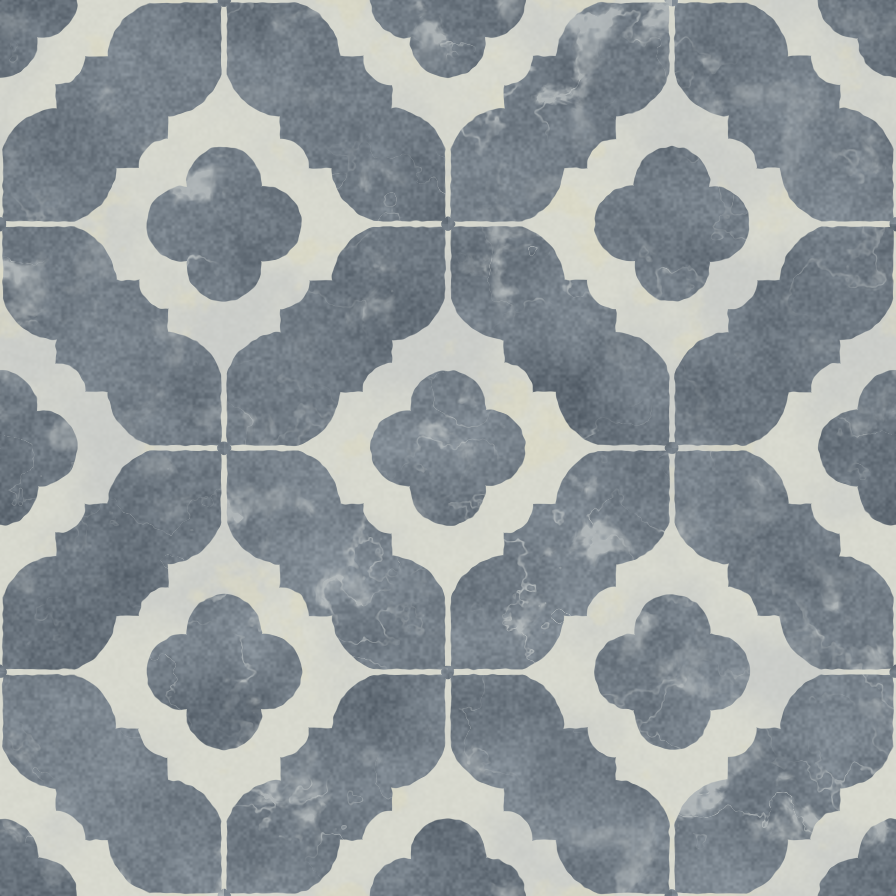
Give the GLSL for this pattern, as a WebGL 1 fragment shader.

```glsl
precision highp float;
// Worn slate and cream encaustic tiles: stepped diagonal bands around quatrefoils.
uniform vec2 u_resolution;

float hash(vec2 p) {
  vec3 h = fract(p.xyx * 0.1031);
  h += dot(h, h.yzx + 33.33);
  return fract((h.x + h.y) * h.z);
}

// Value noise that wraps after a whole number of cells
float noise(vec2 p, float period) {
  vec2 i = floor(p), f = fract(p);
  f = f * f * (3.0 - 2.0 * f);
  vec2 a = mod(i, period), b = mod(i + 1.0, period);
  return mix(mix(hash(a), hash(vec2(b.x, a.y)), f.x),
             mix(hash(vec2(a.x, b.y)), hash(b), f.x), f.y);
}

float fbm(vec2 p, float period) {
  float sum = 0.0, amp = 0.5;
  for (int i = 0; i < 5; i++) {
    sum += amp * noise(p, period);
    p *= 2.0;
    period *= 2.0;
    amp *= 0.5;
  }
  return sum / 0.97;
}

// Fold the plane to one octant, with a quatrefoil at the origin
vec2 foldToOctant(vec2 g) {
  vec2 cell = floor(g), f = fract(g);
  if (mod(cell.x + cell.y, 2.0) > 0.5) f.x = 1.0 - f.x;
  if (f.x + f.y > 1.0) f = 1.0 - f;
  return vec2(min(f.x, f.y), max(f.x, f.y));
}

float quatrefoil(vec2 q) {
  return min(length(q - vec2(0.0, 0.177)) - 0.169, q.y - 0.16);
}

// Cream medallion with stepped, scalloped sides and thin joint lines
float medallion(vec2 q) {
  float scallop = 0.27 - length(q - vec2(0.27, 0.75));
  float points = max(max(q.x - 0.25, q.y - 0.75), scallop);
  float notch = length(q - 0.25) - 0.13;
  float joint = q.x - 0.0125;
  float dot0 = 0.03 - length(q - vec2(0.0, 1.0));
  return max(min(min(points, notch), joint), dot0);
}

// Pale veins and chalky scuffs, broken up by patches
float chalk(vec2 uv, vec2 shift, float wear) {
  vec2 warp = vec2(fbm(uv * 16.0 + shift, 16.0), fbm(uv * 16.0 + shift.yx + 5.0, 16.0));
  float ridge = abs(noise(uv * 12.0 + shift + 3.0 * warp, 12.0) - 0.5);
  float patches = smoothstep(0.42, 0.72, fbm(uv * 10.0 + shift + 3.0, 10.0));
  float vein = smoothstep(0.035, 0.0, ridge) * patches;
  float scuff = smoothstep(0.60, 0.78, fbm(uv * 22.0 + shift + warp, 22.0));
  float broken = 0.4 + 0.9 * noise(uv * 150.0, 150.0);
  return clamp((0.6 * vein + 0.75 * scuff * (0.3 + patches)) * wear * broken, 0.0, 0.75);
}

void main() {
  vec2 uv = gl_FragCoord.xy / u_resolution;
  vec2 g = uv * 4.0;
  float aa = 3.0 / min(u_resolution.x, u_resolution.y);

  vec2 q = foldToOctant(g);
  float rough = 0.008 * (noise(uv * 140.0, 140.0) - 0.5);
  float foil = quatrefoil(q) + rough;
  float cream = smoothstep(aa, -aa, medallion(q) + rough) * smoothstep(-aa, aa, foil);

  // Each band or quatrefoil has its own tone, wear and stone
  vec2 piece = foil < 0.04 ? mod(floor(g + 0.5), 4.0) + 20.0 : mod(floor(g), 4.0);
  float tone = hash(piece + 7.0);
  float wear = 0.35 + 0.9 * hash(piece + 31.0);
  vec2 shift = floor(vec2(hash(piece + 3.0), hash(piece + 11.0)) * 40.0);

  float cloud = fbm(uv * 14.0 + shift, 14.0) - 0.5;
  float grain = 0.6 * noise(uv * 300.0, 300.0) + 0.4 * noise(uv * 170.0 + 9.0, 170.0) - 0.5;

  float shade = 0.42 + 0.8 * cloud + 0.6 * grain + 0.2 * (tone - 0.5);
  vec3 slate = mix(vec3(0.35, 0.39, 0.43), vec3(0.57, 0.61, 0.645), shade);
  slate = mix(slate, vec3(0.76, 0.78, 0.78), chalk(uv, shift, wear));

  // Cream glaze with faint clouds and a few warm stains
  float haze = fbm(uv * 8.0, 8.0);
  vec3 glaze = mix(vec3(0.795, 0.805, 0.79), vec3(0.845, 0.85, 0.81), smoothstep(0.3, 0.65, haze));
  float stain = smoothstep(0.64, 0.8, fbm(uv * 18.0 + 6.0, 18.0));
  glaze = mix(glaze, vec3(0.86, 0.85, 0.76), 0.6 * stain) + 0.025 * grain;

  gl_FragColor = vec4(mix(slate, glaze, cream), 1.0);
}
```
